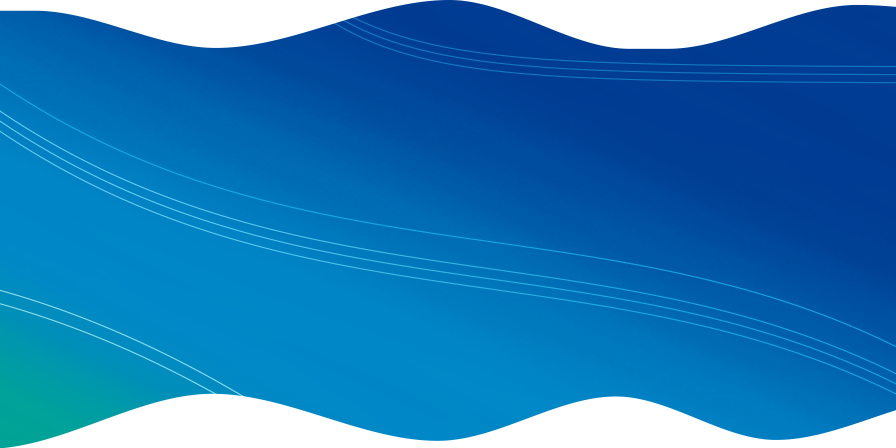
Write a WebGL 2 fragment shader that draws this background.

```glsl
#version 300 es
precision highp float;
// A wavy-edged blue banner: a diagonal navy-to-azure gradient with a teal corner,
// brushed by sine streaks and cellular grain, and crossed by bundles of thin curves.
// Edges are sums of smoothsteps; curves are height functions drawn as hairlines.
uniform vec2 u_resolution;
out vec4 outColor;

float hash(vec2 cell) {
    vec3 q = fract(cell.xyx * vec3(0.1031, 0.103, 0.0973));
    q += dot(q, q.yzx + 33.33);
    return fract((q.x + q.y) * q.z);
}

// Cellular noise: distance to the nearest scattered point
float cellular(vec2 p) {
    vec2 cell = floor(p);
    float nearest = 1.0;
    for (int j = -1; j <= 1; j++)
        for (int i = -1; i <= 1; i++) {
            vec2 c = cell + vec2(i, j);
            vec2 point = c + vec2(hash(c), hash(c + 57.0));
            nearest = min(nearest, length(p - point));
        }
    return nearest;
}

float topEdge(float x) {
    return 0.024 + 0.083 * smoothstep(0.078, 0.482, x)
                 - 0.107 * smoothstep(0.482, 1.003, x)
                 + 0.109 * smoothstep(1.003, 1.406, x)
                 - 0.098 * smoothstep(1.49, 1.914, x)
                 + 0.02 * smoothstep(1.914, 2.2, x);
}

float bottomEdge(float x) {
    return 1.002 - 0.123 * smoothstep(-0.03, 0.474, x)
                 + 0.105 * smoothstep(0.474, 0.977, x)
                 - 0.099 * smoothstep(0.977, 1.375, x)
                 + 0.097 * smoothstep(1.375, 1.732, x)
                 - 0.097 * smoothstep(1.732, 2.16, x);
}

// Signed offset converted to true distance in pixels
float pixels(float d) {
    return d / max(length(vec2(dFdx(d), dFdy(d))), 1e-5);
}

// Coverage of a thin curve, fading rather than vanishing at small sizes
float hairline(float d) {
    float width = 0.0025 * u_resolution.y;
    float drawn = max(width, 1.0);
    return width / drawn * clamp(0.5 * drawn + 0.5 - abs(pixels(d)), 0.0, 1.0);
}

void main() {
    // x runs 0 to 2 rightward, y runs 0 to 1 downward
    vec2 p = gl_FragCoord.xy / u_resolution * vec2(2.0, 1.0);
    p.y = 1.0 - p.y;

    // Brushed texture along the slope of the gradient
    float across = p.y - 0.45 * p.x;
    float along = p.x + 0.45 * p.y;
    float streaks = 0.5 * sin(across * 23.0 + 1.2 * sin(along * 2.3))
                  + 0.3 * sin(across * 51.0 + 1.5 * sin(along * 3.7 + 1.0))
                  + 0.2 * sin(across * 97.0 + 2.0 * sin(along * 5.1 + 2.0));
    float grain = cellular(vec2(along * 60.0, across * 150.0)) - 0.5;

    // Diagonal gradient with a teal corner
    float slope = p.y - 0.4 * p.x + 0.014 * streaks + 0.025 * grain;
    vec3 color = mix(vec3(0.0, 0.235, 0.575), vec3(0.0, 0.53, 0.78),
                     smoothstep(-0.35, 0.45, slope));
    float corner = p.y - 0.5 * p.x + 0.012 * streaks + 0.03 * grain;
    color = mix(color, vec3(0.0, 0.64, 0.59), smoothstep(0.52, 0.95, corner));
    color += vec3(0.0, 0.004, 0.004) * streaks;

    // Middle bundle: one cubic, shifted downward
    float t = p.x * 1.5;
    float cubic = 0.1875 + 0.2786 * t - 0.0846 * t * (t - 1.0)
                + 0.043 * t * (t - 1.0) * (t - 2.0);
    for (int i = 0; i < 4; i++) {
        float shift = i == 0 ? 0.0 : 0.038 + 0.0225 * float(i);
        vec3 tint = mix(vec3(0.1, 0.72, 0.92), vec3(0.5, 0.87, 0.97),
                        (i == 0 ? 0.0 : 1.0) * smoothstep(1.6, 0.2, p.x));
        color = mix(color, tint, 0.8 * hairline(p.y - cubic - shift));
    }

    // Upper bundle: decaying curves that level out to the right
    for (int i = 0; i < 3; i++) {
        float curve = 0.143 + 0.018 * float(i) - 0.104 * exp((0.794 - p.x) / 0.2135)
                    + 0.003 * p.x;
        color = mix(color, vec3(0.1, 0.6, 0.85), 0.65 * hairline(p.y - curve));
    }

    // Lower left pair: shallow parabolas
    for (int i = 0; i < 2; i++) {
        float curve = 0.648 + 0.03 * float(i) + 0.28 * p.x + 0.288 * p.x * p.x;
        color = mix(color, vec3(0.65, 0.92, 0.95), 0.85 * hairline(p.y - curve));
    }

    // White outside the two wavy edges
    float inside = clamp(pixels(p.y - topEdge(p.x)) + 0.5, 0.0, 1.0)
                 * clamp(pixels(bottomEdge(p.x) - p.y) + 0.5, 0.0, 1.0);
    outColor = vec4(mix(vec3(1.0), color, inside), 1.0);
}
```
